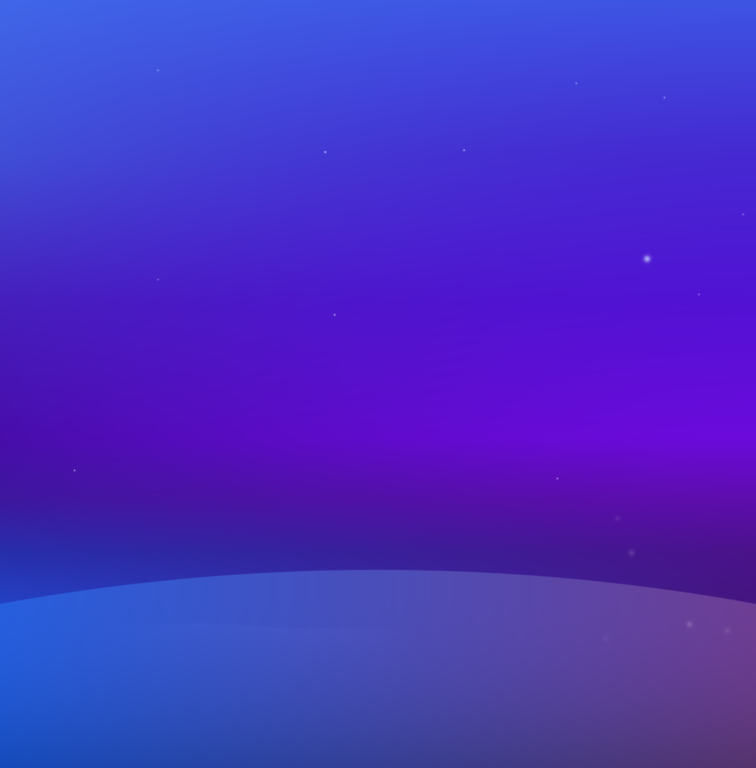
This background is drawn by a WebGL 1 fragment shader. Its source:

```glsl
precision highp float;
uniform vec2 u_resolution;

// Sky colours on the left and right edges, from the horizon upwards
const vec3 HORIZON_L = vec3(0.14, 0.25, 0.76);
const vec3 HORIZON_R = vec3(0.27, 0.08, 0.50);
const vec3 HAZE_L = vec3(0.15, 0.18, 0.67);
const vec3 HAZE_R = vec3(0.29, 0.07, 0.54);
const vec3 DUSK_L = vec3(0.24, 0.09, 0.62);
const vec3 DUSK_R = vec3(0.37, 0.05, 0.68);
const vec3 VIOLET_L = vec3(0.28, 0.05, 0.67);
const vec3 VIOLET_R = vec3(0.42, 0.04, 0.86);
const vec3 INDIGO_L = vec3(0.27, 0.12, 0.74);
const vec3 INDIGO_R = vec3(0.32, 0.07, 0.83);
const vec3 BLUE_L = vec3(0.25, 0.31, 0.84);
const vec3 BLUE_R = vec3(0.27, 0.16, 0.82);
const vec3 ZENITH_L = vec3(0.25, 0.40, 0.91);
const vec3 ZENITH_R = vec3(0.24, 0.33, 0.89);

// Planet
const vec3 GROUND_LOW_L = vec3(0.08, 0.29, 0.73);
const vec3 GROUND_LOW_R = vec3(0.33, 0.20, 0.42);
const vec3 GROUND_TOP_L = vec3(0.15, 0.37, 0.87);
const vec3 GROUND_TOP_R = vec3(0.43, 0.24, 0.58);
const float PLANET_TOP = 0.258;
const float PLANET_RADIUS = 2.755;
const float WISP_STRENGTH = 0.014;

// Stars
const vec3 STAR_COLOR = vec3(0.80, 0.85, 1.00);
const vec3 MOTE_COLOR = vec3(0.75, 0.65, 0.85);
const vec2 BEACON = vec2(0.856, 0.663);
const float BEACON_SIZE = 0.0042;
const float SPECK_SIZE = 0.0013;
const float MOTE_SIZE = 0.0038;

vec2 hash2(vec2 p) {
  p = vec2(dot(p, vec2(127.1, 311.7)), dot(p, vec2(269.5, 183.3)));
  return fract(sin(p) * 43758.5);
}

float gradientNoise(vec2 p) {
  vec2 i = floor(p), f = fract(p);
  vec2 u = f * f * (3.0 - 2.0 * f);
  vec2 e = vec2(1.0, 0.0);
  float a = dot(hash2(i) * 2.0 - 1.0, f);
  float b = dot(hash2(i + e) * 2.0 - 1.0, f - e);
  float c = dot(hash2(i + e.yx) * 2.0 - 1.0, f - e.yx);
  float d = dot(hash2(i + 1.0) * 2.0 - 1.0, f - 1.0);
  return mix(mix(a, b, u.x), mix(c, d, u.x), u.y);
}

float rise(float low, float high, float y) {
  return clamp((y - low) / (high - low), 0.0, 1.0);
}

vec3 skyColor(vec2 uv) {
  float curved = 1.0 - pow(1.0 - uv.x, 1.7);
  float w = mix(uv.x, curved, smoothstep(0.25, 0.45, uv.y));
  float y = uv.y;
  vec3 c = mix(HORIZON_L, HORIZON_R, w);
  c = mix(c, mix(HAZE_L, HAZE_R, w), rise(0.22, 0.28, y));
  c = mix(c, mix(DUSK_L, DUSK_R, w), rise(0.28, 0.35, y));
  c = mix(c, mix(VIOLET_L, VIOLET_R, w), rise(0.35, 0.43, y));
  c = mix(c, mix(INDIGO_L, INDIGO_R, w), rise(0.43, 0.61, y));
  c = mix(c, mix(BLUE_L, BLUE_R, w), rise(0.61, 0.80, y));
  return mix(c, mix(ZENITH_L, ZENITH_R, w), rise(0.80, 1.0, y));
}

vec3 planetColor(vec2 uv) {
  float t = 1.0 - rise(0.0, 0.23, uv.y);
  vec3 low = mix(GROUND_LOW_L, GROUND_LOW_R, uv.x);
  vec3 top = mix(GROUND_TOP_L, GROUND_TOP_R, uv.x);
  vec3 c = mix(top, low, t * t);
  // Faint cloud edge fading downwards
  float crest = 0.190 - 0.12 * (uv.x - 0.24) * (uv.x - 0.24);
  float depth = crest + 0.008 * gradientNoise(uv * vec2(9.0, 3.0)) - uv.y;
  float span = smoothstep(0.12, 0.28, uv.x) * smoothstep(0.58, 0.45, uv.x);
  return c + WISP_STRENGTH * span * smoothstep(0.0, 0.004, depth) * exp(-max(depth, 0.0) * 25.0);
}

float glow(vec2 offset, float size) {
  return exp(-dot(offset, offset) / (size * size));
}

// One randomly placed point per grid cell, kept with the given chance
float scatter(vec2 p, float cells, float size, float chance, float seed) {
  vec2 cell = floor(p * cells);
  vec2 place = 0.15 + 0.7 * hash2(cell + seed);
  vec2 pick = hash2(cell + seed + 37.0);
  float kept = step(pick.x, chance);
  return kept * (0.4 + 0.6 * pick.y) * glow((fract(p * cells) - place) / cells, size);
}

void main() {
  vec2 uv = gl_FragCoord.xy / u_resolution;
  float aspect = u_resolution.x / u_resolution.y;
  vec2 p = gl_FragCoord.xy / u_resolution.y;

  // Sky, then the planet with a smooth rim
  vec2 center = vec2(0.5 * aspect, PLANET_TOP - PLANET_RADIUS);
  float rim = length(p - center) - PLANET_RADIUS;
  float pixel = 1.0 / u_resolution.y;
  float ground = smoothstep(pixel, -pixel, rim);
  vec3 color = mix(skyColor(uv), planetColor(uv), ground);

  // Sparse specks, one bright star, and motes drifting at the lower right
  float specks = scatter(p, 6.0, SPECK_SIZE, 0.25, 3.0) * (1.0 - ground);
  float beacon = glow((uv - BEACON) * vec2(aspect, 1.0), BEACON_SIZE);
  float moteArea = smoothstep(0.70, 0.85, uv.x) * smoothstep(0.36, 0.30, uv.y) * smoothstep(0.12, 0.20, uv.y);
  float motes = scatter(p, 13.0, MOTE_SIZE, 0.5, 11.0) * moteArea;
  color = mix(color, STAR_COLOR, clamp(0.8 * specks + 0.75 * beacon, 0.0, 1.0));
  color = mix(color, MOTE_COLOR, 0.45 * motes);
  gl_FragColor = vec4(color, 1.0);
}
```
